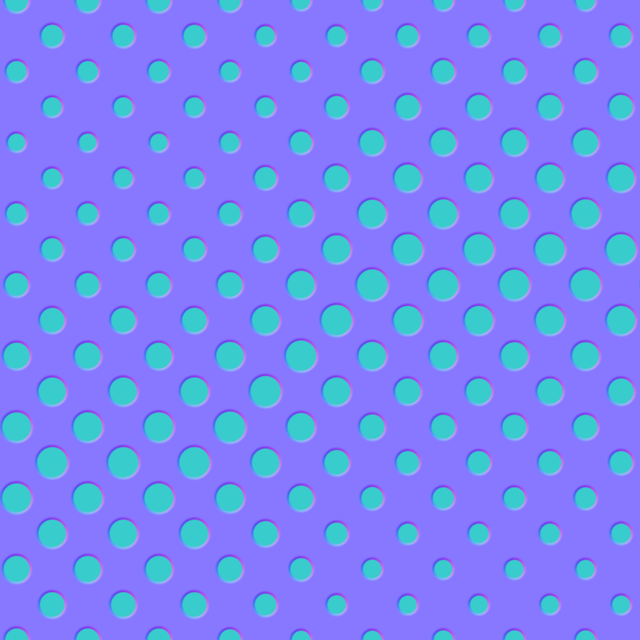
This texture map is drawn by a Shadertoy shader. Its source:

```glsl
// Staggered round dents in a flat violet sheet, coloured as a normal map.
// The nearest centre of two interleaved square lattices gives each dent; its
// radius follows a triangle wave whose crest bends along a clamped diagonal.

const float REPEATS = 9.0;                       // cells across and down
const vec2  LATTICE_SHIFT = vec2(0.235, 0.0);    // in cells
const float RADIUS_MIN = 0.121;                  // in cells
const float RADIUS_MAX = 0.213;
const float RIM_WIDTH = 0.038;
const float RIM_TILT = 0.52;                     // slope of the bevel
const float EDGE_SOFTNESS = 0.014;
const vec2  CREST_SPAN = vec2(0.30, 0.605);      // where the crest runs diagonally
const float CREST_OFFSET = -0.026;
const vec2  SHEET_TILT = vec2(0.06, -0.06);
const vec3  DENT_COLOR = vec3(0.225, 0.80, 0.80);

// Centre of the closest dent: whole-number or half-step lattice.
vec2 nearestCentre(vec2 p)
{
    vec2 whole = floor(p + 0.5);
    vec2 halfStep = floor(p) + 0.5;
    return distance(p, whole) < distance(p, halfStep) ? whole : halfStep;
}

// Dent radius from its centre in canvas units; periodic in height.
float dentRadius(vec2 centre)
{
    float crest = clamp(centre.x, CREST_SPAN.x, CREST_SPAN.y) + CREST_OFFSET;
    float away = 2.0 * abs(fract(centre.y - crest + 0.5) - 0.5);
    return mix(RADIUS_MAX, RADIUS_MIN, away);
}

// Packs a surface slope into normal-map colour.
vec3 normalColor(vec2 slope)
{
    float z = sqrt(max(0.0, 1.0 - dot(slope, slope)));
    return 0.5 + 0.5 * vec3(slope, z);
}

void mainImage(out vec4 fragColor, in vec2 fragCoord)
{
    vec2 p = fragCoord / iResolution.y * REPEATS - LATTICE_SHIFT;
    float soft = max(EDGE_SOFTNESS, 0.75 * REPEATS / iResolution.y);

    vec2 centre = nearestCentre(p);
    vec2 offset = p - centre;
    float dist = length(offset) - dentRadius((centre + LATTICE_SHIFT) / REPEATS);

    // Bevel around the dent, with the green axis pointing down
    vec2 outward = offset / max(length(offset), 1e-4) * vec2(1.0, -1.0);
    float rim = 1.0 - smoothstep(0.2 * RIM_WIDTH, RIM_WIDTH + soft, dist);
    vec3 color = normalColor(SHEET_TILT + RIM_TILT * rim * outward);

    // Flat floor of the dent
    color = mix(color, DENT_COLOR, 1.0 - smoothstep(-soft, soft, dist));
    fragColor = vec4(color, 1.0);
}
```
